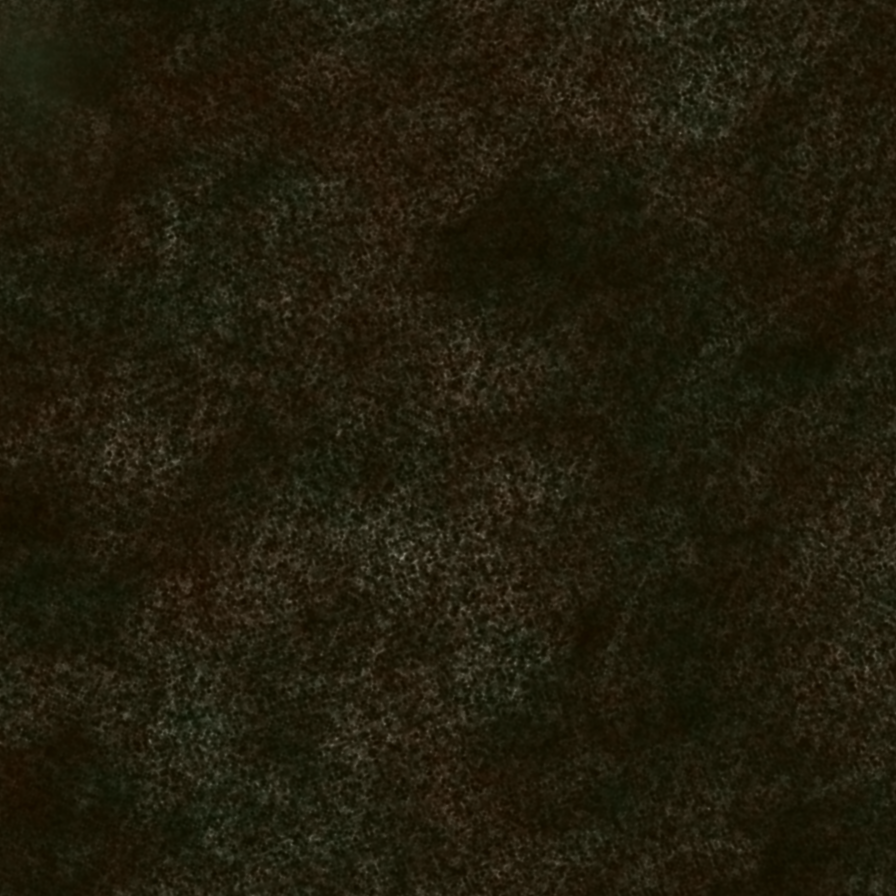
Reproduce this texture procedurally as a Shadertoy shader.

```glsl
// Dark mossy soil: fine olive-brown grain over soft, slanting patches.

float hash(vec2 cell) {
    return fract(sin(dot(cell, vec2(127.1, 311.7))) * 43758.5453);
}

// Smooth value noise, 0 to 1
float noise(vec2 p) {
    vec2 cell = floor(p), f = fract(p);
    f = f * f * (3.0 - 2.0 * f);
    float low = mix(hash(cell), hash(cell + vec2(1, 0)), f.x);
    float high = mix(hash(cell + vec2(0, 1)), hash(cell + vec2(1, 1)), f.x);
    return mix(low, high, f.y);
}

mat2 turn(float angle) {
    float c = cos(angle), s = sin(angle);
    return mat2(c, s, -s, c);
}

// Layered noise, centred on zero
float fbm(vec2 p) {
    float sum = 0.0, weight = 0.5;
    for (int i = 0; i < 5; i++) {
        sum += weight * (noise(p) - 0.5);
        p = turn(0.6) * p * 2.03 + 17.3;
        weight *= 0.55;
    }
    return sum;
}

void mainImage(out vec4 fragColor, in vec2 fragCoord) {
    vec2 uv = fragCoord / iResolution.xy;

    // Warped patches, stretched along the rising diagonal
    vec2 warp = vec2(fbm(uv * 7.0 + 3.1), fbm(uv * 7.0 + 41.7));
    vec2 slant = turn(-0.75) * (uv + 0.1 * warp) * vec2(1.0, 1.5);
    float patches = fbm(slant * 6.0 + 8.4);
    float clumps = fbm(slant * 24.0 + 29.0);

    // Fine grain, crisper on the lighter patches
    vec2 grainUv = turn(0.45) * (uv + 0.006 * warp);
    float grain = noise(grainUv * 215.0 + 5.0) - 0.5;
    grain += 0.75 * (noise(turn(0.7) * grainUv * 320.0 + 63.0) - 0.5);
    float crispness = clamp(0.78 + 1.5 * patches + 0.8 * clumps, 0.4, 1.2);

    // Pale green haze in the upper left corner
    vec2 hazeOffset = (uv - vec2(0.035, 0.92)) * vec2(1.15, 0.9) + 0.08 * warp;
    float haze = exp(-dot(hazeOffset, hazeOffset) * 130.0);
    crispness *= 1.0 - 0.55 * haze;

    // Brightness, then the drift between brown and green
    float tone = 0.125 * exp(0.95 * patches + 0.65 * clumps + crispness * grain);
    vec3 soil = tone - vec3(0.0, 0.017, 0.08);
    float hue = fbm(uv * 9.0 + 70.0) + 0.6 * fbm(uv * 45.0 + 12.0);
    soil += hue * vec3(-0.055, 0.025, 0.02);
    soil += haze * vec3(0.015, 0.05, 0.04);

    fragColor = vec4(max(soil, vec3(0.02, 0.02, 0.004)), 1.0);
}
```
